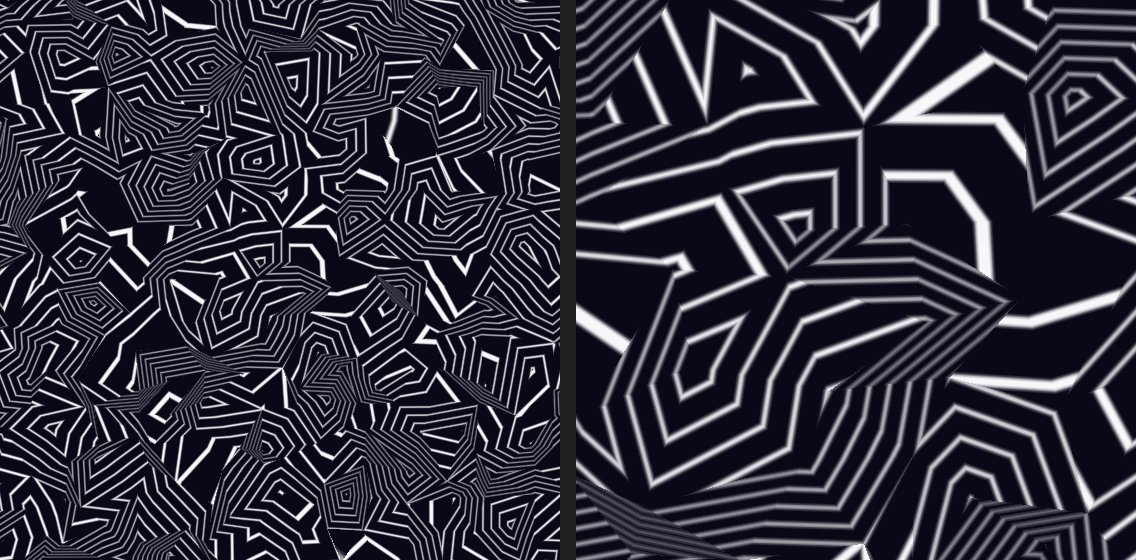
Left, the full canvas; right, a detail of the centre.
Give the GLSL for this pattern, as a three.js fragment shader.

```glsl
// Angular contour lines over a faceted height field, pale on near-black.
// A jittered, staggered lattice is split into triangles; heights run linearly
// across each facet, so level lines are straight and widen where it is flat.

#define CELLS 15.5       // lattice cells across the canvas
#define ROW_HEIGHT 0.87  // row spacing in cells
#define JITTER 0.41      // vertex displacement in cells
#define RELIEF 7.6       // contour levels spanned by random heights
#define SWELL 1.1        // contour levels added by broad waves
#define LINE_SHARE 0.17  // part of each level covered by its line
#define MAX_WIDTH 0.009  // widest line in canvas units
#define SOFTNESS 0.0012  // edge filter step in canvas units
#define MIN_BLUR 0.015   // least filter step in levels
#define INK vec3(0.04, 0.03, 0.09)
#define PALE vec3(0.97, 0.97, 0.98)

varying vec2 vUv;

vec3 hash3(vec2 id) {
  vec3 k = vec3(dot(id, vec2(127.1, 311.7)),
                dot(id, vec2(269.5, 183.3)),
                dot(id, vec2(419.2, 371.9)));
  return fract(sin(k) * 43758.545);
}

float cross2(vec2 a, vec2 b) {
  return a.x * b.y - a.y * b.x;
}

// Lattice vertex: position in xy, height in z.
vec3 meshVertex(vec2 id) {
  vec3 rnd = hash3(id);
  vec2 pos = id + (rnd.xy * 2.0 - 1.0) * JITTER;
  pos.x += 0.5 * mod(id.y, 2.0);
  pos.y *= ROW_HEIGHT;
  float swell = sin(pos.x * 1.1 + pos.y * 0.5) + sin(pos.y * 1.3 - pos.x * 0.6);
  return vec3(pos, RELIEF * rnd.z + SWELL * swell);
}

// If p lies in the triangle, store its gradient (xy) and height (z).
void addFacet(vec2 p, vec3 a, vec3 b, vec3 c, inout vec3 surface) {
  vec3 e1 = b - a;
  vec3 e2 = c - a;
  vec2 q = p - a.xy;
  float area = cross2(e1.xy, e2.xy);
  float u = cross2(q, e2.xy) / area;
  float v = cross2(e1.xy, q) / area;
  if (min(min(u, v), 1.0 - u - v) >= -0.0005) {
    vec2 slope = (e1.z * vec2(e2.y, -e2.x) + e2.z * vec2(-e1.y, e1.x)) / area;
    surface = vec3(slope, a.z + u * e1.z + v * e2.z);
  }
}

// Search nearby quads, each split along its shorter diagonal.
vec3 facetedSurface(vec2 p) {
  vec3 surface = vec3(0.0);
  vec2 base = floor(vec2(p.x, p.y / ROW_HEIGHT));
  for (int j = -1; j <= 1; j++) {
    for (int i = -1; i <= 1; i++) {
      vec2 id = base + vec2(float(i), float(j));
      vec3 a = meshVertex(id);
      vec3 b = meshVertex(id + vec2(1.0, 0.0));
      vec3 c = meshVertex(id + vec2(1.0, 1.0));
      vec3 d = meshVertex(id + vec2(0.0, 1.0));
      if (distance(a.xy, c.xy) < distance(b.xy, d.xy)) {
        addFacet(p, a, b, c, surface);
        addFacet(p, a, c, d, surface);
      } else {
        addFacet(p, a, b, d, surface);
        addFacet(p, b, c, d, surface);
      }
    }
  }
  return surface;
}

// Integral of the repeating line profile, centred on half levels.
float lineIntegral(float level, float share) {
  float inLine = clamp(fract(level) - 0.5 + 0.5 * share, 0.0, share);
  return floor(level) * share + inLine;
}

// Mean line coverage over a window of levels.
float boxCoverage(float level, float share, float window) {
  return (lineIntegral(level + 0.5 * window, share)
        - lineIntegral(level - 0.5 * window, share)) / window;
}

void main() {
  vec3 surface = facetedSurface(vUv * CELLS + 8.0);
  float steepness = length(surface.xy) * CELLS;
  float share = min(LINE_SHARE, MAX_WIDTH * steepness);
  float blur = max(steepness * SOFTNESS, MIN_BLUR);

  // Three adjoining boxes approximate a soft tent filter.
  float line = 0.5 * boxCoverage(surface.z, share, blur)
             + 0.25 * boxCoverage(surface.z - blur, share, blur)
             + 0.25 * boxCoverage(surface.z + blur, share, blur);
  gl_FragColor = vec4(mix(INK, PALE, line), 1.0);
}
```
